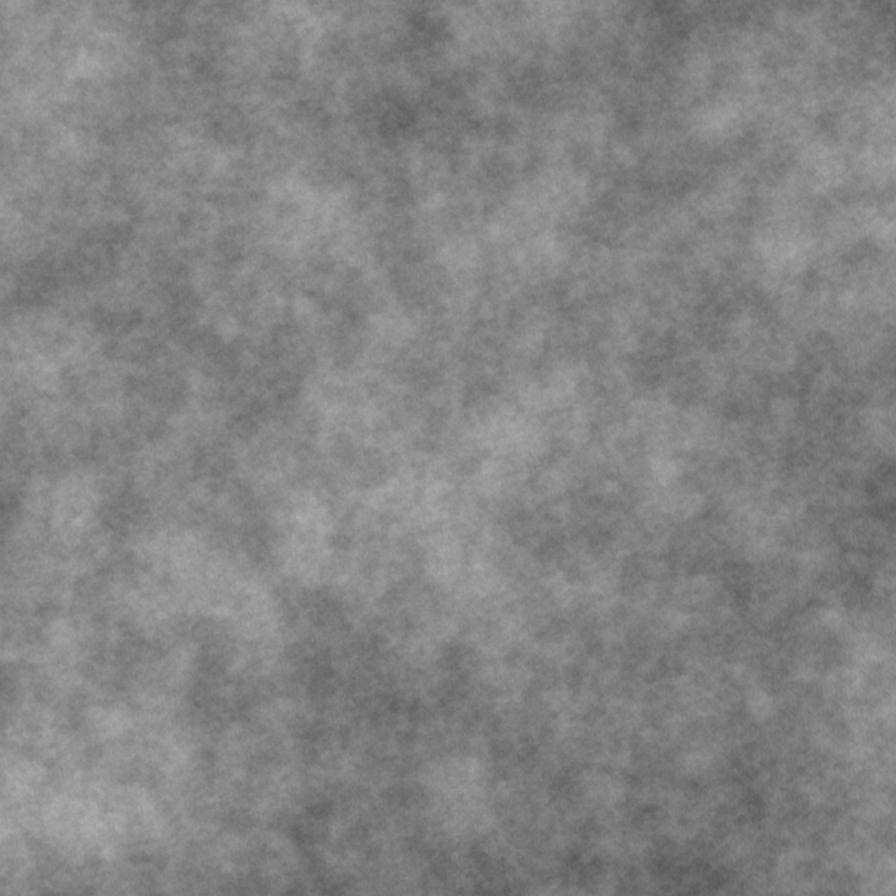
Reproduce this texture procedurally as a Shadertoy shader.

```glsl
// Soft grey cloud texture with a fine grain, like pink noise.
// Octaves of smooth value noise, each turned and shifted against the last,
// are summed around a middle grey with slowly falling strength.

const int OCTAVES = 8;
const float BASE_CELLS = 3.0;      // coarsest cells across the canvas
const float BASE_CONTRAST = 0.118; // strength of the coarsest octave
const float GAIN = 0.85;           // strength kept from octave to octave
const float MIDDLE_GREY = 0.5;

float hash(vec2 p) {
    return fract(sin(dot(p, vec2(127.1, 311.7))) * 43758.5453);
}

mat2 rotation(float angle) {
    float c = cos(angle), s = sin(angle);
    return mat2(c, s, -s, c);
}

// Smoothly blended lattice values, centred on zero
float valueNoise(vec2 p) {
    vec2 cell = floor(p);
    vec2 f = fract(p);
    vec2 blend = f * f * f * (f * (f * 6.0 - 15.0) + 10.0);
    float low = mix(hash(cell), hash(cell + vec2(1.0, 0.0)), blend.x);
    float high = mix(hash(cell + vec2(0.0, 1.0)), hash(cell + vec2(1.0, 1.0)), blend.x);
    return mix(low, high, blend.y) - 0.5;
}

// Octave sum; the turns hide the lattice directions
float cloudNoise(vec2 p, float contrast, float gain) {
    mat2 turnAndDouble = 2.0 * rotation(0.65);
    float sum = 0.0;
    for (int i = 0; i < OCTAVES; i++) {
        sum += contrast * valueNoise(p);
        p = turnAndDouble * p + vec2(17.3, 9.1);
        contrast *= gain;
    }
    return sum;
}

void mainImage(out vec4 fragColor, in vec2 fragCoord) {
    vec2 uv = fragCoord / iResolution.y;
    float grey = MIDDLE_GREY + cloudNoise(uv * BASE_CELLS + 4.7, BASE_CONTRAST, GAIN);
    fragColor = vec4(vec3(grey), 1.0);
}
```
